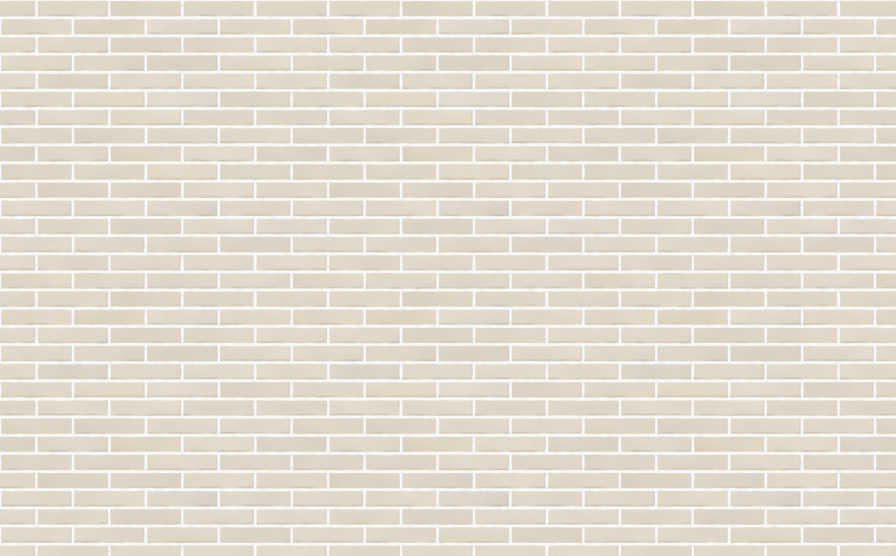
A Shadertoy shader for this texture:

```glsl
// Pale cream brick wall in half-offset running bond with thin white mortar.
// Each brick is a rounded-box distance with jittered size and tint; wrapped
// gradient noise adds clouding, grain, ragged edges and broken shadow lines.

const vec2 BRICKS = vec2(12.288, 30.63);    // bricks across, courses down
const vec2 TILE = vec2(4.0, 16.0);          // bricks before the wear repeats
const float TOP_SHIFT = 0.022;              // part of the top course cut off
const float ASPECT = 4.02;                  // brick pitch / course height
const vec2 MORTAR_HALF = vec2(0.072, 0.08); // half joint, in course heights
const float CORNER = 0.035;
const float EDGE_SOFT = 0.045;
const float EDGE_WOBBLE = 0.022;
const float SIZE_JITTER = 0.018;
const float TINT_RANGE = 0.026;
const float CLOUD_AMOUNT = 0.022;
const float GRAIN_AMOUNT = 0.016;
const float SHADOW_AMOUNT = 0.075;
const vec3 BRICK_COLOR = vec3(0.872, 0.842, 0.783);
const vec3 WARM_SHIFT = vec3(0.006, 0.0, -0.010);
const vec3 MORTAR_COLOR = vec3(0.972, 0.972, 0.974);

// Two hashed values in 0..1
vec2 hash2(vec2 p) {
    vec3 q = fract(p.xyx * vec3(0.1031, 0.1030, 0.0973));
    q += dot(q, q.yzx + 33.33);
    return fract((q.xx + q.yz) * q.zy);
}

// Slope term of one lattice corner, wrapped to the given period
float corner(vec2 cell, vec2 offset, vec2 period) {
    float angle = 6.28318 * hash2(mod(cell, period) + 7.0).x;
    return dot(vec2(cos(angle), sin(angle)), offset);
}

// Gradient noise, about -0.7..0.7; frequency is in lattice cells per brick
float wallNoise(vec2 wall, vec2 frequency) {
    vec2 p = wall * frequency, period = TILE * frequency;
    vec2 i = floor(p), f = fract(p);
    vec2 u = f * f * f * (f * (f * 6.0 - 15.0) + 10.0);
    vec2 e = vec2(1.0, 0.0);
    float low = mix(corner(i, f, period), corner(i + e, f - e, period), u.x);
    float high = mix(corner(i + e.yx, f - e.yx, period),
                     corner(i + 1.0, f - 1.0, period), u.x);
    return mix(low, high, u.y);
}

float roundedBox(vec2 p, vec2 halfSize, float radius) {
    vec2 q = abs(p) - halfSize + radius;
    return length(max(q, 0.0)) + min(max(q.x, q.y), 0.0) - radius;
}

void mainImage(out vec4 fragColor, in vec2 fragCoord) {
    vec2 uv = fragCoord / iResolution.xy;
    float pixel = BRICKS.y / iResolution.y;

    // Wall coordinates: courses count downward from the top
    vec2 wall = vec2(uv.x, 1.0 - uv.y) * BRICKS + vec2(0.0, TOP_SHIFT);
    float course = floor(wall.y);
    vec2 bond = wall + vec2(0.5 * (1.0 - mod(course, 2.0)), 0.0);
    vec2 id = mod(floor(bond), TILE);
    vec2 local = (fract(bond) - 0.5) * vec2(ASPECT, 1.0);

    // Brick outline
    vec2 sizeRandom = hash2(id + 31.0) - 0.5;
    vec2 tintRandom = hash2(id + 71.0) - 0.5;
    vec2 halfSize = 0.5 * vec2(ASPECT, 1.0) - MORTAR_HALF + SIZE_JITTER * sizeRandom;
    float ragged = wallNoise(wall, vec2(9.0, 3.0));
    float d = roundedBox(local, halfSize, CORNER) + EDGE_WOBBLE * ragged;
    float soft = max(EDGE_SOFT, 0.6 * pixel);
    float brickMask = 1.0 - smoothstep(-soft, soft, d);

    // Brick face: tint, clouding, a faint slope of light and fine grain
    float cloud = wallNoise(wall, vec2(2.0, 1.0));
    float grain = wallNoise(wall, vec2(32.0, 10.0));
    float slope = tintRandom.y * local.x / ASPECT - 0.4 * local.y;
    vec3 brick = BRICK_COLOR + TINT_RANGE * (tintRandom.x + slope)
               + CLOUD_AMOUNT * cloud + GRAIN_AMOUNT * grain
               + WARM_SHIFT * tintRandom.y;

    // Broken shadow along the lower edge, weaker along the right end
    float wear = smoothstep(-0.25, 0.4, wallNoise(wall, vec2(3.0, 1.0)) + 0.5 * tintRandom.x);
    float lower = smoothstep(0.17, 0.02, halfSize.y - local.y);
    float right = smoothstep(0.14, 0.02, halfSize.x - local.x);
    brick -= SHADOW_AMOUNT * wear * max(lower, 0.5 * right) * vec3(1.0, 1.0, 0.95);

    // Mortar with slight unevenness
    vec3 mortar = MORTAR_COLOR + 0.02 * ragged + 0.01 * grain;
    fragColor = vec4(clamp(mix(mortar, brick, brickMask), 0.0, 1.0), 1.0);
}
```
